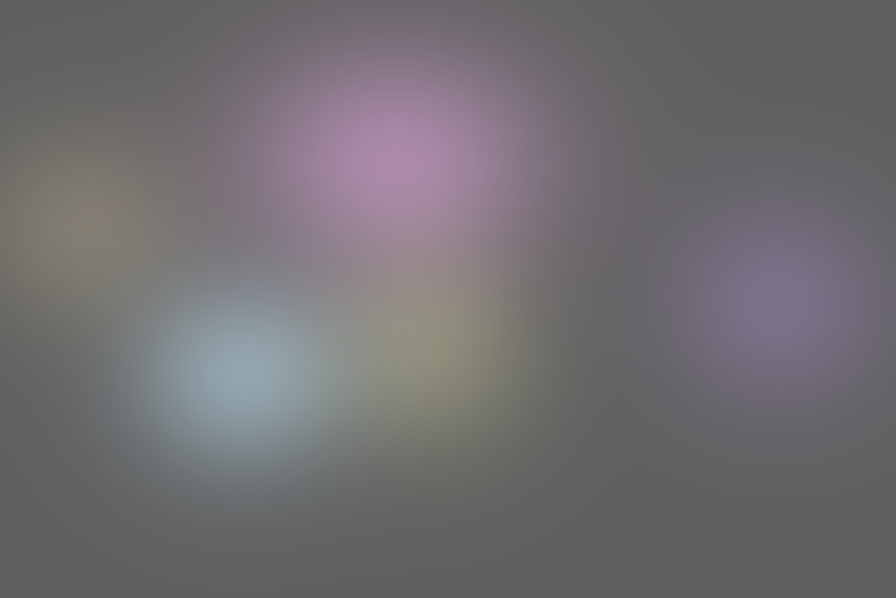
Give the GLSL for this background, as a WebGL 1 fragment shader.

```glsl
precision highp float;
// Soft pastel glows, blurred over a plain dark grey background.

uniform vec2 u_resolution;

// Gaussian falloff around a centre, with a separate spread on each axis.
float glow(vec2 point, vec2 centre, vec2 spread) {
    vec2 offset = (point - centre) / spread;
    return exp(-0.5 * dot(offset, offset));
}

void main() {
    // Canvas heights as units, keeping the layout centred at any aspect.
    vec2 point = (gl_FragCoord.xy - 0.5 * u_resolution) / u_resolution.y
               + vec2(0.75, 0.5);

    vec3 color = vec3(0.376);

    // Large pink glow at the top
    color += vec3(0.290, 0.160, 0.285) * glow(point, vec2(0.662, 0.735), vec2(0.185, 0.138));

    // Pale blue and olive glows below it
    color += vec3(0.192, 0.262, 0.300) * glow(point, vec2(0.405, 0.372), vec2(0.130, 0.115));
    color += vec3(0.165, 0.160, 0.085) * glow(point, vec2(0.720, 0.420), vec2(0.125, 0.125));

    // Faint tan glow at the left, violet glow at the right
    color += vec3(0.130, 0.108, 0.065) * glow(point, vec2(0.136, 0.620), vec2(0.130, 0.120));
    color += vec3(0.110, 0.067, 0.165) * glow(point, vec2(1.302, 0.493), vec2(0.132, 0.125));

    gl_FragColor = vec4(color, 1.0);
}
```
